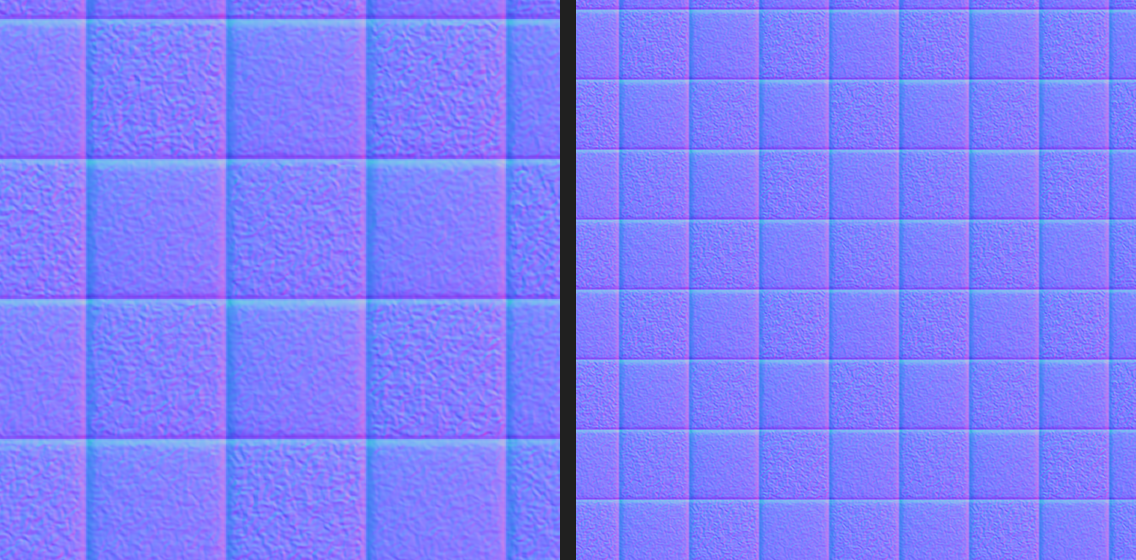
Left: one tile. Right: repeated 2 by 2.
Give the GLSL for this texture map, as a WebGL 2 fragment shader.

```glsl
#version 300 es
precision highp float;

uniform vec2 u_resolution;
out vec4 fragColor;

const float TILES = 4.0;
const vec2 GRID_OFFSET = vec2(0.1535, 0.2162);
const float JOINT_WIDTH = 0.012;

uint scramble(uint n) {
    n = (n ^ (n >> 16)) * 0x7feb352du;
    n = (n ^ (n >> 15)) * 0x846ca68bu;
    return n ^ (n >> 16);
}

float hash(vec2 cell, float seed) {
    uvec2 c = uvec2(cell);
    uint n = scramble(c.x + scramble(c.y + scramble(uint(seed))));
    return float(n >> 8) / 16777216.0;
}

// Dot product with a random unit gradient on a wrapped lattice
float cornerValue(vec2 cell, vec2 offset, vec2 period, float seed) {
    float angle = 6.28318 * hash(mod(cell, period), seed);
    return dot(vec2(cos(angle), sin(angle)), offset);
}

float gradientNoise(vec2 uv, vec2 period, float seed) {
    vec2 p = uv * period;
    vec2 cell = floor(p);
    vec2 f = p - cell;
    vec2 s = f * f * f * (f * (f * 6.0 - 15.0) + 10.0);
    vec2 right = vec2(1.0, 0.0);
    vec2 up = vec2(0.0, 1.0);
    float a = cornerValue(cell, f, period, seed);
    float b = cornerValue(cell + right, f - right, period, seed);
    float c = cornerValue(cell + up, f - up, period, seed);
    float d = cornerValue(cell + 1.0, f - 1.0, period, seed);
    return mix(mix(a, b, s.x), mix(c, d, s.x), s.y);
}

// Even, pebbled height from two overlapping layers and a broad swell
float grainHeight(vec2 uv) {
    vec2 warp = vec2(gradientNoise(uv, vec2(48.0), 1.0),
                     gradientNoise(uv, vec2(48.0), 2.0));
    vec2 q = uv + 0.004 * warp;
    return 0.72 * gradientNoise(q, vec2(94.0, 100.0), 3.0)
         + 0.66 * gradientNoise(q + 0.0047, vec2(104.0, 112.0), 4.0)
         + 0.90 * gradientNoise(uv, vec2(38.0, 34.0), 7.0);
}

vec2 grainSlope(vec2 uv, float stepSize) {
    vec2 dx = vec2(stepSize, 0.0);
    vec2 dy = dx.yx;
    vec2 rise = vec2(grainHeight(uv + dx) - grainHeight(uv - dx),
                     grainHeight(uv + dy) - grainHeight(uv - dy));
    return rise / (2.0 * stepSize * 100.0);
}

// Steep at the rim, then a soft shoulder
float bevel(float dist, float width) {
    float rim = 1.0 - smoothstep(0.2 * width, 1.1 * width, dist);
    float shoulder = exp(-dist / (1.5 * width));
    return 0.65 * rim + 0.35 * shoulder;
}

// Tilt of the four rounded tile edges
vec2 edgeTilt(vec2 local, vec2 tile, float wobble, float rough) {
    float spread = mix(0.85, 1.2, hash(tile, 11.0)) + wobble;
    float leftSide = bevel(local.x, 0.090 * spread);
    float rightSide = bevel(1.0 - local.x, 0.070 * spread);
    float bottomSide = bevel(local.y, 0.042 * spread);
    float topSide = bevel(1.0 - local.y, 0.080 * spread * mix(1.0, 0.8, rough));
    vec2 tilt = vec2(0.38 * rightSide - 0.46 * leftSide,
                     0.47 * topSide - 0.46 * bottomSide);
    return tilt * mix(1.0, 0.85, rough);
}

void main() {
    vec2 uv = gl_FragCoord.xy / u_resolution;
    vec2 grid = (uv - GRID_OFFSET) * TILES;
    vec2 tile = mod(floor(grid), TILES);
    vec2 local = fract(grid);

    // Rough and fine tiles alternate like a checkerboard
    float rough = 1.0 - mod(tile.x + tile.y, 2.0);
    float strength = mix(0.105, 0.165, rough) * mix(0.92, 1.08, hash(tile, 12.0));

    // Bevels with worn, uneven widths on slightly domed tiles
    float wobble = 0.35 * gradientNoise(uv, vec2(28.0), 5.0)
                 + 0.25 * gradientNoise(uv, vec2(90.0), 6.0);
    vec2 tilt = edgeTilt(local, tile, wobble, rough);
    tilt += vec2(0.10, 0.06) * (local - 0.5) + vec2(0.025, -0.01);

    // Grain calms down on the steep rims
    float calm = 1.0 - 0.5 * smoothstep(0.15, 0.4, length(tilt));
    tilt -= strength * calm * vec2(1.1, 1.0) * grainSlope(uv, 0.0016);

    // Flat joint, softened over about one pixel
    vec2 rimDist = min(local, 1.0 - local);
    vec2 pixel = vec2(TILES) / u_resolution;
    vec2 open = smoothstep(vec2(0.0), JOINT_WIDTH + pixel, rimDist);
    tilt *= mix(vec2(0.35, 0.5), vec2(1.0), open);

    // Encode the unit normal as colour
    tilt *= min(1.0, 0.75 / max(length(tilt), 0.001));
    vec3 normal = vec3(tilt, sqrt(1.0 - dot(tilt, tilt)));
    fragColor = vec4(0.5 + 0.5 * normal, 1.0);
}
```
